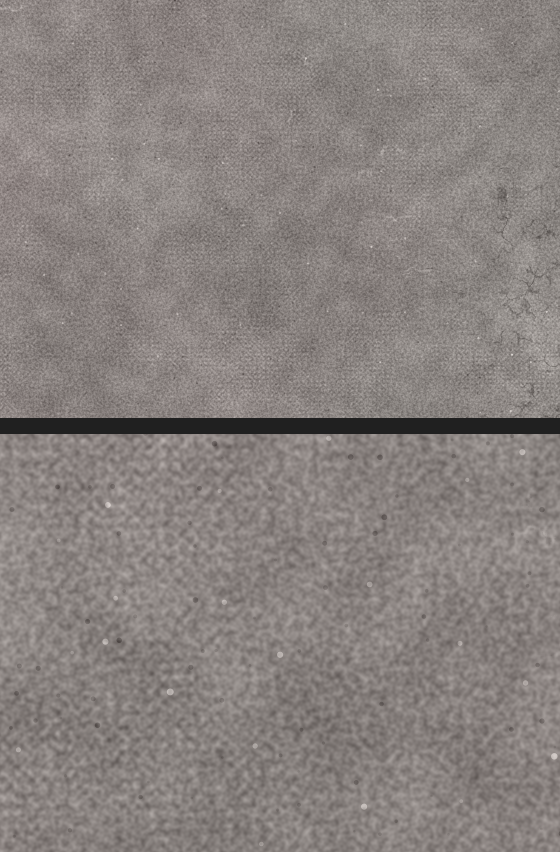
Top: the whole. Bottom: its middle third, enlarged.
Write a Shadertoy shader that draws this texture.

```glsl
#define BASE_COLOR vec3(0.545, 0.518, 0.507)
#define CLOUD_AMOUNT 0.070
#define MOTTLE_AMOUNT 0.055
#define GRAIN_AMOUNT 0.125
#define GRAIN_CELLS 147.0
#define WEAVE_AMOUNT 0.034
#define WEAVE_THREADS 94.0
#define CRACK_CELLS 23.0
#define CRACK_DEPTH 0.13
#define VEIN_LIGHT 0.11
#define SPECK_LIGHT 0.22
#define PIT_DEPTH 0.13

const float TAU = 6.28318;

vec2 hash2(vec2 p) {
    vec3 q = fract(p.xyx * vec3(0.1031, 0.1030, 0.0973));
    q += dot(q, q.yzx + 33.33);
    return fract((q.xx + q.yz) * q.zy);
}

float cornerSlope(vec2 cell, vec2 offset) {
    float angle = TAU * hash2(cell).x;
    return dot(vec2(cos(angle), sin(angle)), offset);
}

float gradientNoise(vec2 p) {
    vec2 i = floor(p), f = fract(p);
    vec2 u = f * f * f * (f * (f * 6.0 - 15.0) + 10.0);
    vec2 e = vec2(1.0, 0.0);
    float low = mix(cornerSlope(i, f), cornerSlope(i + e, f - e), u.x);
    float high = mix(cornerSlope(i + e.yx, f - e.yx), cornerSlope(i + 1.0, f - 1.0), u.x);
    return mix(low, high, u.y);
}

float fbm(vec2 p) {
    const mat2 turn = mat2(0.8, 0.6, -0.6, 0.8);
    float sum = 0.0, weight = 1.0;
    for (int k = 0; k < 4; k++) {
        sum += weight * gradientNoise(p);
        p = turn * p * 2.03 + 17.3;
        weight *= 0.55;
    }
    return sum;
}

// Gap between the two nearest scattered seeds: zero along cell borders
float cellBorder(vec2 p) {
    vec2 cell = floor(p), f = fract(p);
    float nearest = 9.0, second = 9.0;
    for (int y = -1; y <= 1; y++)
    for (int x = -1; x <= 1; x++) {
        vec2 o = vec2(x, y);
        float d = length(o + hash2(cell + o) - f);
        second = min(second, max(nearest, d));
        nearest = min(nearest, d);
    }
    return second - nearest;
}

// Sparse round dots, one candidate per grid cell
float dots(vec2 p, float cells, float share, float radius, float pixel) {
    vec2 cell = floor(p * cells);
    vec2 pick = hash2(cell + 71.0);
    vec2 center = (cell + 0.2 + 0.6 * hash2(cell + 9.0)) / cells;
    float r = radius * mix(0.5, 1.2, pick.y);
    float disc = 1.0 - smoothstep(r - 0.6 * pixel, r + 0.6 * pixel, length(p - center));
    return disc * step(pick.x, share) * mix(0.4, 1.0, pick.y);
}

// Thin broken line along the zero contour of a rough field
float vein(vec2 p, float pixel) {
    float field = gradientNoise(p * 3.1) + 0.16 * fbm(p * 13.0);
    float slope = max(fwidth(field) / pixel, 0.8);
    float line = 1.0 - smoothstep(0.0, 0.0012 + pixel, abs(field) / slope);
    float present = smoothstep(0.14, 0.34, gradientNoise(p * 3.7 + 41.0));
    return line * present * smoothstep(-0.25, 0.25, gradientNoise(p * 31.0));
}

void mainImage(out vec4 fragColor, in vec2 fragCoord) {
    float pixel = 1.0 / iResolution.y;
    vec2 p = fragCoord * pixel;
    float across = fragCoord.x / iResolution.x;

    // Broad stains and medium mottling
    float cloud = fbm(p * 2.3 + 5.0);
    float mottle = fbm(p * 15.0 + 30.0);
    float tone = CLOUD_AMOUNT * cloud + MOTTLE_AMOUNT * mottle;
    tone += 0.022 * (0.5 - across);

    // Fine mineral grain
    float grain = gradientNoise(p * GRAIN_CELLS)
                + 0.8 * gradientNoise(mat2(0.8, 0.6, -0.6, 0.8) * p * GRAIN_CELLS * 1.83);
    tone += GRAIN_AMOUNT * grain;

    // Patchy imprint of woven cloth
    vec2 wobble = 0.002 * vec2(gradientNoise(p * 11.0), gradientNoise(p * 11.0 + 50.0));
    vec2 thread = sin(TAU * WEAVE_THREADS * (p + wobble));
    float patches = smoothstep(-0.1, 0.35, fbm(p * 4.3 + 12.0));
    tone += WEAVE_AMOUNT * patches * (thread.x * thread.y + 0.5 * thread.y + 0.25 * thread.x);

    // Weathered lower right side, with a faint echo at upper left
    float ragged = 0.09 * fbm(p * 6.0 + 80.0);
    float worn = smoothstep(0.83, 0.91, across + ragged) * smoothstep(0.68, 0.54, p.y + ragged);
    float echo = 0.22 * smoothstep(0.32, 0.1, length(p - vec2(0.35, 0.75)) + ragged);
    vec2 bend = vec2(fbm(p * 19.0), fbm(p * 19.0 + 60.0));
    float border = cellBorder(p * CRACK_CELLS + 0.55 * bend);
    float crack = 1.0 - smoothstep(0.02, 0.17, border);
    crack *= smoothstep(-0.25, 0.3, gradientNoise(p * 17.0 + 7.0));
    tone += worn * (0.025 + 0.06 * fbm(p * 9.0 + 23.0));
    tone -= CRACK_DEPTH * crack * max(worn, echo);

    // Pale veins, chips and dark pits
    tone += VEIN_LIGHT * vein(p, pixel);
    tone += SPECK_LIGHT * dots(p, 25.0, 0.13, 0.0023, pixel);
    tone -= PIT_DEPTH * dots(p + 3.7, 48.0, 0.25, 0.0019, pixel);

    // Slightly rosy toward the left, neutral toward the right
    float rosy = 0.5 - across + 0.8 * gradientNoise(p * 2.7 + 90.0);
    vec3 color = BASE_COLOR + tone * vec3(1.0, 1.0, 0.99);
    color += rosy * vec3(0.009, -0.004, 0.001);
    fragColor = vec4(clamp(color, 0.0, 1.0), 1.0);
}
```
